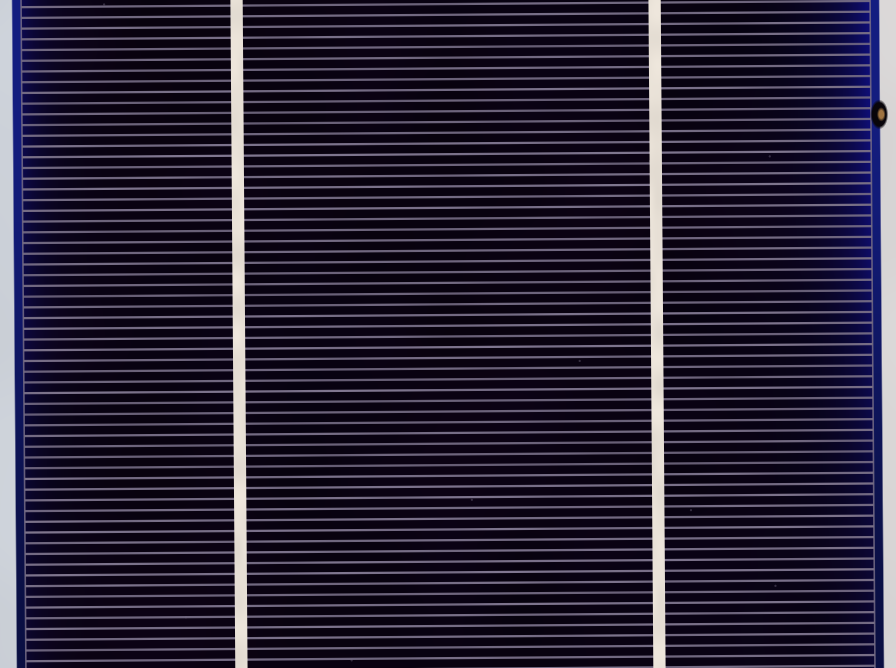
Give the GLSL for this pattern, as a Shadertoy shader.

```glsl
// Dark blue solar cell: fine horizontal contact fingers, two pale busbars, glowing blue edges.

const float TILT = 0.0073;            // slight rotation of the cell, radians
const float ROWS = 62.3;              // fingers per canvas height
const float ROW_PHASE = 0.23;
const float FINGER_HALF = 0.0017;
const float BUSBAR_X = 0.3129;
const float BUSBAR_HALF = 0.0092;
const float FRAME_X = 0.6355;         // thin line joining the finger ends
const float CELL_X = 0.649;

const vec3 SILICON = vec3(0.028, 0.008, 0.066);
const vec3 GLOW_BLUE = vec3(0.06, 0.06, 0.52);
const vec3 RIM_BLUE = vec3(0.06, 0.09, 0.40);
const vec3 FINGER = vec3(0.46, 0.425, 0.52);
const vec3 BUSBAR = vec3(0.92, 0.89, 0.85);

float hash(vec2 p) {
    return fract(sin(dot(p, vec2(127.1, 311.7))) * 43758.5453);
}

float noise(vec2 p) {
    vec2 i = floor(p), f = fract(p);
    f = f * f * (3.0 - 2.0 * f);
    return mix(mix(hash(i), hash(i + vec2(1, 0)), f.x),
               mix(hash(i + vec2(0, 1)), hash(i + vec2(1, 1)), f.x), f.y);
}

mat2 rotation(float a) {
    return mat2(cos(a), -sin(a), sin(a), cos(a));
}

// Exact pixel coverage of a straight band at signed distance d from its axis.
float band(float d, float halfWidth, float px) {
    float overlap = min(d + 0.5 * px, halfWidth) - max(d - 0.5 * px, -halfWidth);
    return clamp(overlap / px, 0.0, 1.0);
}

float disc(vec2 p, float radius, float px) {
    return clamp(0.5 + (radius - length(p)) / px, 0.0, 1.0);
}

// Silicon surface, bluer towards both sides and the top.
vec3 surface(vec2 p) {
    float inset = max(FRAME_X - abs(p.x), 0.0);
    float side = step(0.0, p.x);
    float height = smoothstep(-0.45, 0.4, p.y);
    float strength = mix(mix(0.25, 0.55, height), mix(0.30, 0.90, height), side);
    float reach = mix(0.035, 0.055, side);
    float glow = strength * exp(-inset / reach);
    vec3 col = SILICON * mix(0.8, 1.2, noise(p * 9.0));
    col.r += 0.012 * noise(p * 5.0 + 20.0);
    return mix(col, GLOW_BLUE, glow);
}

// Sparse dust, at most one speck per grid square.
float specks(vec2 p, float px) {
    vec2 grid = p * 9.0, id = floor(grid);
    vec2 centre = 0.2 + 0.6 * vec2(hash(id + 3.0), hash(id + 8.0));
    float present = step(0.93, hash(id));
    return present * disc((fract(grid) - centre) / 9.0, 0.0016, px);
}

// Fingers with a faint change of brightness from row to row.
float fingers(vec2 p, float px) {
    float row = p.y * ROWS + ROW_PHASE;
    float id = floor(row + 0.5);
    float wear = mix(0.9, 1.06, hash(vec2(id, 4.0)));
    wear *= mix(0.92, 1.05, noise(vec2(p.x * 12.0, id)));
    return band((row - id) / ROWS, FINGER_HALF, px) * wear;
}

// Small burnt chip on the right edge.
vec3 chip(vec3 col, vec2 p, float px) {
    vec2 q = p - vec2(CELL_X - 0.001, 0.324);
    q.y *= 0.6;
    col = mix(col, vec3(0.03, 0.02, 0.04), disc(q, 0.012, 2.0 * px));
    return mix(col, vec3(0.62, 0.45, 0.25), disc(q - vec2(0.003, 0.0), 0.005, 2.0 * px));
}

void mainImage(out vec4 fragColor, in vec2 fragCoord) {
    float px = 1.0 / iResolution.y;
    vec2 p = rotation(TILT) * ((fragCoord - 0.5 * iResolution.xy) * px);
    float side = abs(p.x);

    // Pale backing
    vec3 col = mix(vec3(0.82, 0.84, 0.87), vec3(0.87, 0.86, 0.86), step(0.0, p.x));
    col *= 1.0 - 0.05 * noise(p * 7.0);

    // Cell body and bare blue rim
    float inner = band(p.x, FRAME_X, px);
    float rimLight = mix(0.65, 1.25, smoothstep(-0.5, 0.4, p.y));
    vec3 cell = mix(RIM_BLUE * rimLight, surface(p), inner);
    cell = mix(cell, FINGER, 0.4 * specks(p, px));

    // Contact fingers and their end lines
    cell = mix(cell, FINGER, fingers(p, px) * inner);
    cell = mix(cell, FINGER, 0.85 * band(side - FRAME_X, 0.0012, px));

    // Busbars
    vec3 metal = BUSBAR * mix(0.96, 1.02, noise(p * vec2(60.0, 25.0)));
    cell = mix(cell, metal, band(side - BUSBAR_X, BUSBAR_HALF, px));

    col = mix(col, cell, band(p.x, CELL_X, 1.5 * px));
    col = chip(col, p, px);
    fragColor = vec4(col, 1.0);
}
```
